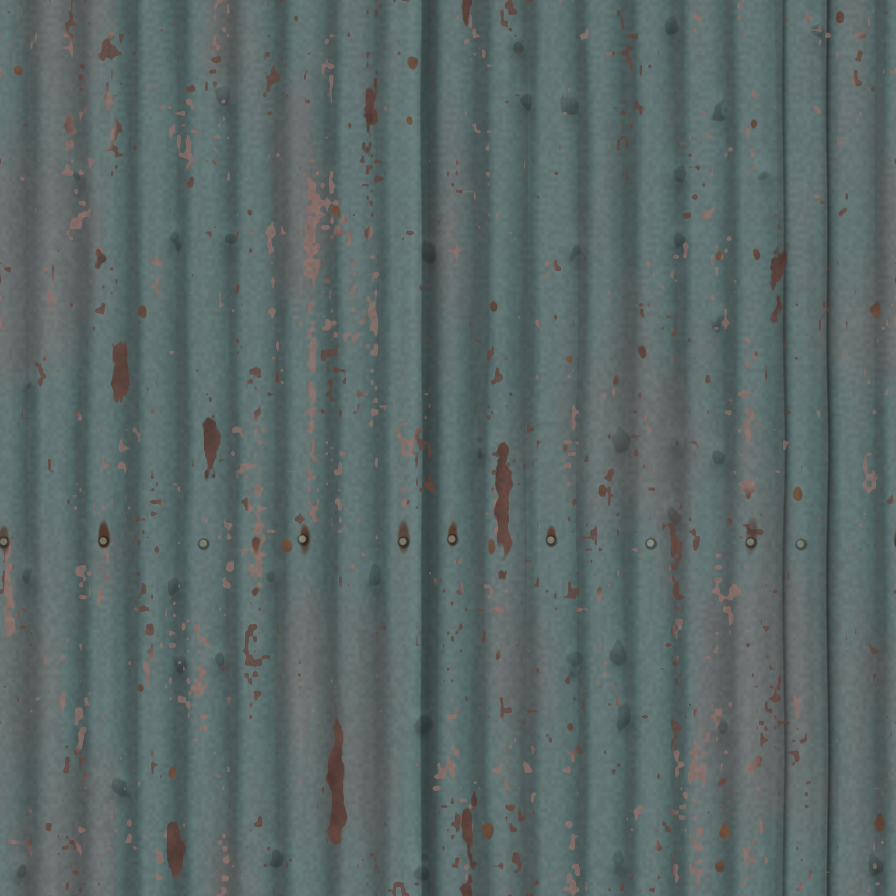
A WebGL 1 fragment shader for this texture:

```glsl
precision highp float;
uniform vec2 u_resolution;

#define RIDGES 18.0
#define RIDGE_SHIFT 0.1
#define SCREW_Y 0.395
#define LAP_WIDE 0.470
#define LAP_NARROW 0.923
#define LAP_FAINT 0.874
#define SPECK_LEVEL 0.80
#define STREAKS 22
#define PATCHES 9

const vec3 PAINT_LIGHT = vec3(0.385, 0.460, 0.455);
const vec3 PAINT_DARK = vec3(0.310, 0.395, 0.390);
const vec3 GROOVE = vec3(0.285, 0.330, 0.330);
const vec3 CHALK = vec3(0.415, 0.420, 0.420);
const vec3 PRIMER = vec3(0.560, 0.435, 0.410);
const vec3 RUST = vec3(0.320, 0.215, 0.190);
const vec3 ORANGE = vec3(0.480, 0.310, 0.200);
const vec3 ZINC = vec3(0.560, 0.570, 0.500);

float hash(vec2 p) {
  return fract(sin(dot(p, vec2(127.1, 311.7))) * 43758.5453);
}

// Value noise that wraps over the canvas
float noise(vec2 uv, vec2 cells) {
  vec2 p = uv * cells, i = floor(p), f = fract(p);
  f = f * f * (3.0 - 2.0 * f);
  vec2 a = mod(i, cells), b = mod(i + 1.0, cells), s = cells * 0.37;
  return mix(mix(hash(a + s), hash(vec2(b.x, a.y) + s), f.x),
             mix(hash(vec2(a.x, b.y) + s), hash(b + s), f.x), f.y);
}

float fbm(vec2 uv, vec2 cells) {
  float sum = 0.0, amp = 0.533;
  for (int i = 0; i < 4; i++) {
    sum += amp * noise(uv, cells);
    cells *= 2.0;
    amp *= 0.5;
  }
  return sum;
}

// Offset from a scattered centre, wrapped at the canvas edges
vec2 wrapped(vec2 d) { return fract(d + 0.5) - 0.5; }

vec2 scatter(float id) {
  return vec2(hash(vec2(id, 1.7)), hash(vec2(id, 8.3)));
}

// One ragged spot in some of the cells: x is coverage, y is vertical slope
vec2 spots(vec2 uv, vec2 cells, float share, float radius, float seed) {
  vec2 p = uv * cells, id = mod(floor(p), cells) + seed;
  vec2 centre = 0.35 + 0.3 * vec2(hash(id), hash(id + 5.3));
  vec2 d = (fract(p) - centre) / cells / radius;
  d.y *= 0.7;
  float r = length(d) + 1.2 * (noise(uv, vec2(110.0, 90.0)) - 0.5);
  float size = 0.5 + 0.6 * hash(id + 9.1);
  float here = step(hash(id + 2.9), share);
  return here * vec2(1.0 - smoothstep(size * 0.6, size, r), d.y * exp(-dot(d, d)));
}

// Overlapping sheet edge: lit lip on the left, shadow on the right
float lap(float d, float width, float depth) {
  float shadow = smoothstep(-0.0012, 0.0012, d) * exp(-pow(max(d, 0.0) / width, 2.0));
  float lip = exp(-pow((d + 0.008) / 0.006, 2.0));
  return 1.0 - depth * shadow + 0.07 * lip;
}

void main() {
  vec2 uv = gl_FragCoord.xy / u_resolution;
  float x = uv.x + 0.004 * (noise(uv, vec2(9.0, 6.0)) - 0.5);

  // Corrugation, rising steeply and falling slowly
  float phase = x * RIDGES - RIDGE_SHIFT;
  float ridge = floor(phase + 0.5);
  float id = mod(ridge, RIDGES);
  float a = 6.28318 * (phase - ridge);
  float height = 0.5 + 0.5 * cos(a) - 0.12 * sin(2.0 * a);
  height += 0.25 * (hash(vec2(id, 3.0)) - 0.5) + 0.5 * (fbm(uv, vec2(18.0, 5.0)) - 0.5);
  vec3 color = mix(PAINT_DARK, PAINT_LIGHT, smoothstep(0.1, 0.85, height));
  color = mix(color, GROOVE, 0.75 * (1.0 - smoothstep(-0.05, 0.28, height)));

  // Chalky fading
  float chalk = smoothstep(0.46, 0.72, fbm(uv, vec2(12.0, 4.0)));
  color = mix(color, CHALK * (0.85 + 0.2 * height), 0.75 * chalk);

  // Dents
  vec2 dent = spots(uv, vec2(18.0, 13.0), 0.22, 0.010, 31.0);
  color *= 1.0 - 0.16 * dent.x + 0.22 * dent.y;

  // Sheet overlaps
  float edge = x + 0.003 * (noise(uv, vec2(1.0, 8.0)) - 0.5);
  color *= lap(edge - LAP_WIDE, 0.017, 0.27);
  color *= lap(edge - LAP_NARROW, 0.004, 0.42);
  color *= lap(edge - LAP_FAINT, 0.004, 0.30);

  // Peeling streaks that follow the ridges
  float peel = 0.0;
  for (int i = 0; i < STREAKS; i++) {
    float n = float(i);
    vec2 at = scatter(n + 40.0);
    at.x = (floor(at.x * RIDGES) + 0.6 * hash(vec2(n, 4.1))) / RIDGES;
    vec2 size = vec2(0.006 + 0.007 * hash(vec2(n, 5.5)), 0.03 + 0.10 * hash(vec2(n, 6.6)));
    vec2 d = wrapped(uv - at) / size;
    peel = max(peel, exp(-dot(d, d)) * (0.4 + 0.6 * hash(vec2(n, 7.7))));
  }
  float grain = 0.6 * noise(uv, vec2(200.0, 150.0)) + 0.4 * noise(uv, vec2(90.0, 50.0));
  float worn = smoothstep(0.42, 0.75, fbm(uv, vec2(36.0, 6.0)));
  float level = SPECK_LEVEL - 0.19 * worn - 0.32 * peel;
  float flake = smoothstep(level, level + 0.08, grain);
  float bare = smoothstep(0.42, 0.56, noise(uv, vec2(30.0, 14.0)) + 0.4 * peel);
  color = mix(color, PRIMER, 0.10 * peel);
  color = mix(color, mix(RUST * 1.2, PRIMER, bare), 0.75 * flake);

  // Rust chips and larger ragged patches
  float chip = spots(uv, vec2(23.0, 19.0), 0.10, 0.006, 70.0).x;
  float tint = noise(uv, vec2(60.0, 45.0));
  color = mix(color, mix(RUST, ORANGE, tint), 0.8 * chip);
  float ragged = 2.0 * (fbm(uv, vec2(50.0, 28.0)) - 0.5);
  for (int i = 0; i < PATCHES; i++) {
    float n = float(i);
    vec2 size = vec2(0.012, 0.025 + 0.05 * hash(vec2(n, 2.2)));
    float cover = 0.6 - length(wrapped(uv - scatter(n + 90.0)) / size) + 1.3 * ragged;
    color = mix(color, RUST * (0.9 + 0.35 * tint), 0.85 * smoothstep(0.0, 0.2, cover));
  }

  // Screws on every second ridge, restarting at each sheet
  float odd = step(8.5, id) * step(id, 15.5);
  float fixed_here = step(abs(mod(id, 2.0) - odd), 0.5);
  float decay = hash(vec2(id, 6.0));
  vec2 s = vec2((phase - ridge) / RIDGES, uv.y - SCREW_Y - 0.006 * (decay - 0.5));
  float halo = length((s - vec2(0.0, 0.005)) / vec2(0.008, 0.023)) + 0.8 * (tint - 0.5);
  float stain = (1.0 - smoothstep(0.45, 0.9, halo)) * smoothstep(0.1, 0.6, decay);
  color = mix(color, mix(RUST * 0.75, ORANGE * 0.8, tint), 0.9 * fixed_here * stain);
  float r = length(s);
  color *= 1.0 - 0.35 * fixed_here * (1.0 - smoothstep(0.005, 0.008, r));
  float head = 1.0 - smoothstep(0.0030, 0.0050, length(s - vec2(-0.0008, 0.001)));
  color = mix(color, ZINC * (0.8 + 0.3 * tint), 0.8 * fixed_here * head);

  // Fine surface grain
  color *= 0.95 + 0.10 * noise(uv, vec2(256.0, 220.0));
  gl_FragColor = vec4(color, 1.0);
}
```
